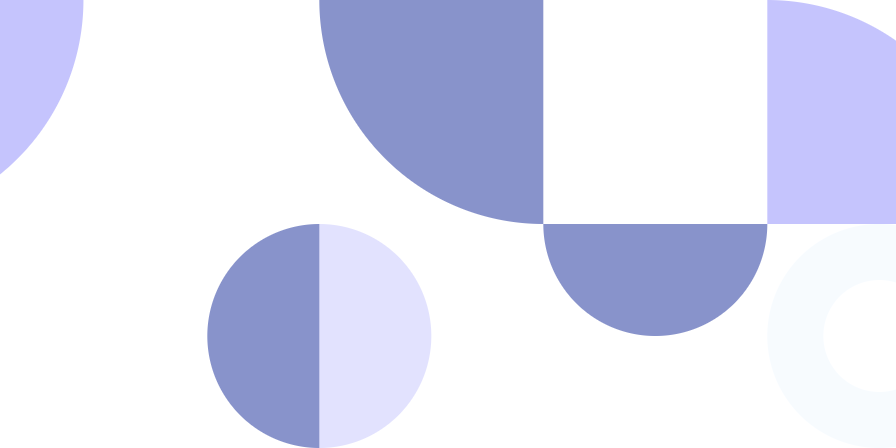
Reproduce this background procedurally as a Shadertoy shader.

```glsl
// Flat geometric background: discs, half discs, quarter discs and a ring on white.
// Shapes are signed distances on a grid of square tiles, two tiles high,
// cut by straight edges and painted with one-pixel smoothing.

#define TILES_HIGH 2.0
#define GRID_SHIFT 0.4255
#define BLUE  vec3(0.533, 0.576, 0.796)
#define LILAC vec3(0.773, 0.769, 0.992)
#define PALE  vec3(0.886, 0.886, 0.996)
#define MIST  vec3(0.967, 0.984, 0.998)
#define PAPER vec3(1.0)

float disc(vec2 p, vec2 center, float radius) {
    return length(p - center) - radius;
}

// Keeps the part of a shape on the side that the normal points away from.
float cut(float shape, vec2 p, vec2 point, vec2 normal) {
    return max(shape, dot(p - point, normal));
}

// Turns a signed distance into pixel coverage.
float cover(float d, float pixel) {
    return clamp(0.5 - d / pixel, 0.0, 1.0);
}

void mainImage(out vec4 fragColor, in vec2 fragCoord) {
    float pixel = TILES_HIGH / iResolution.y;
    vec2 p = fragCoord * pixel - vec2(GRID_SHIFT, 0.0);
    const vec2 RIGHT = vec2(1.0, 0.0);
    const vec2 UP = vec2(0.0, 1.0);
    vec3 color = PAPER;

    // Large disc leaving through the upper left corner
    color = mix(color, LILAC, cover(disc(p, vec2(-1.053, 2.0), 1.0), pixel));

    // Quarter disc hanging from the top edge
    vec2 center = vec2(2.0, 2.0);
    float quarter = cut(disc(p, center, 1.0), p, center, RIGHT);
    color = mix(color, BLUE, cover(quarter, pixel));

    // Quarter disc standing at the right
    center = vec2(3.0, 1.0);
    quarter = cut(disc(p, center, 1.0), p, center, -RIGHT);
    quarter = cut(quarter, p, center, -UP);
    color = mix(color, LILAC, cover(quarter, pixel));

    // Bowl below the empty tile
    center = vec2(2.5, 1.0);
    float bowl = cut(disc(p, center, 0.5), p, center, UP);
    color = mix(color, BLUE, cover(bowl, pixel));

    // Two-tone disc
    center = vec2(1.0, 0.5);
    vec3 halves = mix(PALE, BLUE, cover(p.x - center.x, pixel));
    color = mix(color, halves, cover(disc(p, center, 0.5), pixel));

    // Faint ring
    float ring = abs(disc(p, vec2(3.5, 0.5), 0.375)) - 0.125;
    color = mix(color, MIST, cover(ring, pixel));

    fragColor = vec4(color, 1.0);
}
```
